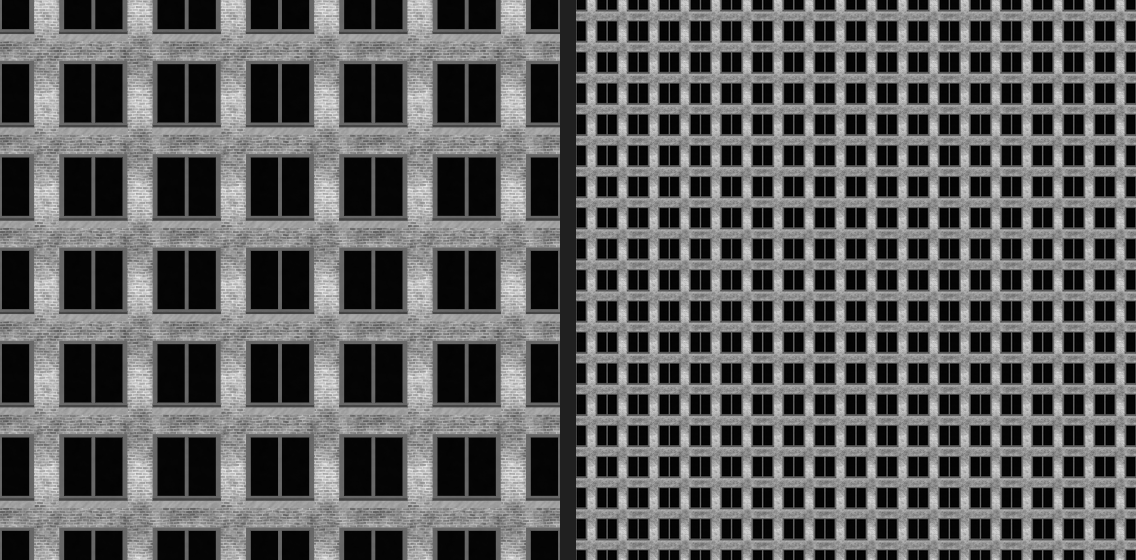
Left, the tile; right, the same tile 3 across and 3 down.
Give the GLSL for this pattern, as a Shadertoy shader.

```glsl
// Facade of two-pane windows with stone ledges, set in a weathered grey brick wall.
// Each cell is centred on a window; boxes are layered over brick courses, and
// wrapping gradient noise adds soot and grain so that the canvas tiles.

#define REPEATS 6.0
#define BRICKS vec2(14.0, 32.0)
#define WRAP vec2(2.0, 1.0)
#define MORTAR_HALF 0.0042
#define WALL_TONE 0.56
#define MORTAR_LIFT 0.17
#define STAIN 0.30
#define GLASS_TONE 0.016
#define FRAME_TONE 0.405
#define SILL_TONE 0.27
#define LEDGE_TONE 0.635

const float TAU = 6.2831853;

float hash(vec2 p) {
    uvec2 u = uvec2(ivec2(p)) * uvec2(1597u, 3812u) + uvec2(71u, 913u);
    uint n = (u.x ^ (u.y << 7)) * 747796u + 28913u;
    n = (n ^ (n >> 15)) * 22695477u;
    n = (n ^ (n >> 13)) * 1664525u;
    return float((n ^ (n >> 16)) & 65535u) / 65535.0;
}

float cornerSlope(vec2 cell, vec2 offset, vec2 period) {
    float angle = TAU * hash(mod(cell, period));
    return dot(vec2(cos(angle), sin(angle)), offset);
}

// Gradient noise that repeats after a whole number of lattice cells
float noise(vec2 p, vec2 period) {
    vec2 i = floor(p), f = fract(p);
    vec2 s = f * f * f * (f * (f * 6.0 - 15.0) + 10.0);
    vec2 e = vec2(1.0, 0.0);
    float low = mix(cornerSlope(i, f, period), cornerSlope(i + e, f - e, period), s.x);
    float high = mix(cornerSlope(i + e.yx, f - e.yx, period),
                     cornerSlope(i + 1.0, f - 1.0, period), s.x);
    return mix(low, high, s.y);
}

float fbm(vec2 p, float frequency) {
    float sum = 0.0, amplitude = 0.5;
    for (int k = 0; k < 4; k++) {
        sum += amplitude * noise(p * frequency, WRAP * frequency);
        frequency *= 2.0;
        amplitude *= 0.66;
    }
    return sum;
}

// Smooth coverage of the box between two corners
float box(vec2 q, vec2 lo, vec2 hi, float px) {
    vec2 d = abs(q - 0.5 * (lo + hi)) - 0.5 * (hi - lo);
    return clamp(0.5 - max(d.x, d.y) / px, 0.0, 1.0);
}

// Pixel-filtered coverage of a thin line at distance d
float line(float d, float halfWidth, float px) {
    float overlap = min(d + 0.5 * px, halfWidth) - max(d - 0.5 * px, -halfWidth);
    return clamp(overlap / px, 0.0, 1.0);
}

float brickWall(vec2 p, vec2 q, float px) {
    // Slightly uneven running-bond courses
    vec2 b = p * BRICKS;
    b.y += 0.35 * noise(p * 6.0, WRAP * 6.0);
    float row = floor(b.y);
    b.x += 0.5 * mod(row, 2.0) + 0.2 * hash(vec2(mod(row, BRICKS.y), 5.0));
    vec2 id = mod(vec2(floor(b.x), row), BRICKS * WRAP);
    vec2 joint = (0.5 - abs(fract(b) - 0.5)) / BRICKS;
    float mortar = max(line(joint.x, MORTAR_HALF, px), line(joint.y, MORTAR_HALF, px));

    // Piers fade from sooty lintel level to pale below; bands stay mid grey
    float pier = smoothstep(0.30, 0.43, abs(q.x));
    float shade = mix(-0.035, 0.035 - 0.12 * cos(TAU * (q.y - 0.38)), pier);
    float stain = STAIN * fbm(p, 5.0) + 0.10 * noise(p * vec2(24.0, 48.0), WRAP * vec2(24.0, 48.0));
    float brick = 0.14 * (hash(id) - 0.5);
    return clamp(WALL_TONE + shade + stain + mix(brick, MORTAR_LIFT, mortar), 0.18, 0.90);
}

// Stone with fine diagonal tooling
float ledgeStone(vec2 p) {
    vec2 s = vec2((p.x - p.y) * 20.0, (p.x + p.y) * 4.0);
    return LEDGE_TONE + 0.09 * noise(s, vec2(20.0, 4.0)) + 0.07 * fbm(p, 16.0);
}

void mainImage(out vec4 fragColor, in vec2 fragCoord) {
    vec2 p = REPEATS * fragCoord / iResolution.xy;
    vec2 q = fract(p + 0.5) - 0.5;
    float px = REPEATS / iResolution.y;
    float grain = fbm(p, 8.0);

    // Wall, ledge, dark sill, then frame
    float tone = brickWall(p, q, px);
    tone = mix(tone, ledgeStone(p), box(q, vec2(-0.372, -0.443), vec2(0.372, -0.36), px));
    tone = mix(tone, SILL_TONE + 0.04 * grain, box(q, vec2(-0.367, -0.365), vec2(0.367, -0.335), px));
    tone = mix(tone, FRAME_TONE + 0.03 * grain, box(q, vec2(-0.365, -0.338), vec2(0.365, 0.349), px));

    // Two mirrored panes beside the central mullion
    vec2 pane = vec2(abs(q.x), q.y);
    float glass = box(pane, vec2(0.021, -0.3125), vec2(0.3125, 0.3125), px);
    tone = mix(tone, GLASS_TONE + 0.012 * grain, glass);

    fragColor = vec4(vec3(tone), 1.0);
}
```
